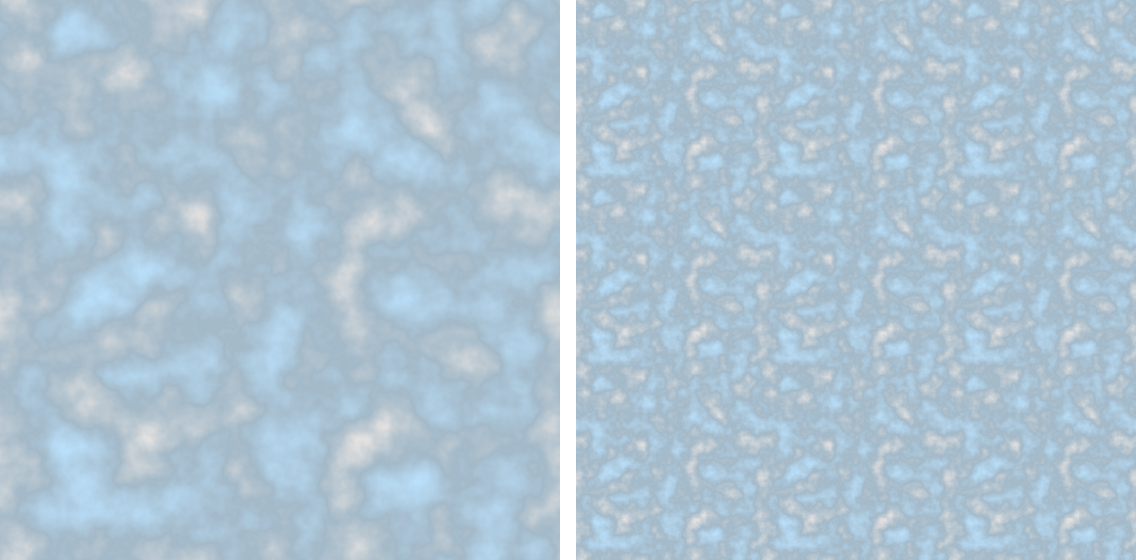
Left, the tile; right, the same tile 3 across and 3 down.
This texture is drawn by a WebGL 1 fragment shader. Its source:

```glsl
precision highp float;
// Soft tiling haze: pale blue and warm white clouds over a grey-blue base.

uniform vec2 u_resolution;

#define BASE_CELLS 8.0     // whole number of noise cells across the tile
#define OCTAVES 5
#define GAIN 0.5           // strength of each finer octave
#define NOISE_SCALE 4.0    // brings the noise to unit deviation
#define BALANCE 0.16       // shifts the haze towards blue
#define BLUE_RISE 0.30     // how fast blue builds up
#define WHITE_RISE 0.16    // how fast white builds up
#define WHITE_PEAK 0.045   // extra brightness in the white cores
#define BASE_COLOR vec3(0.640, 0.726, 0.786)
#define BLUE_COLOR vec3(0.735, 0.890, 1.000)
#define WHITE_COLOR vec3(0.950, 0.920, 0.900)

float hash(vec2 cell, float seed) {
  vec3 q = fract(vec3(cell.xyx + seed * 17.31) * vec3(0.1031, 0.1030, 0.0973));
  q += dot(q, q.yzx + 33.33);
  return fract((q.x + q.y) * q.z);
}

// Slope contribution of one lattice corner; cells wrap at the period.
float corner(vec2 cell, vec2 delta, float period, float seed) {
  float angle = 6.28319 * hash(mod(cell, period), seed);
  return dot(vec2(cos(angle), sin(angle)), delta);
}

float gradientNoise(vec2 p, float period, float seed) {
  vec2 cell = floor(p);
  vec2 f = p - cell;
  vec2 w = f * f * f * (f * (f * 6.0 - 15.0) + 10.0);
  vec2 e = vec2(1.0, 0.0);
  float low = mix(corner(cell, f, period, seed),
                  corner(cell + e.xy, f - e.xy, period, seed), w.x);
  float high = mix(corner(cell + e.yx, f - e.yx, period, seed),
                   corner(cell + e.xx, f - e.xx, period, seed), w.x);
  return mix(low, high, w.y);
}

// Layered noise; each octave is shifted to hide the shared lattice.
float haze(vec2 uv) {
  float sum = 0.0;
  float weight = 1.0;
  float cells = BASE_CELLS;
  for (int i = 0; i < OCTAVES; i++) {
    float seed = float(i) + 1.0;
    vec2 shift = seed * vec2(0.37, 0.61);
    sum += weight * gradientNoise(uv * cells + shift, cells, seed);
    weight *= GAIN;
    cells *= 2.0;
  }
  return sum;
}

void main() {
  vec2 uv = gl_FragCoord.xy / u_resolution;
  float level = haze(uv) * NOISE_SCALE + BALANCE;

  // Blue grows above the balance point, white below it.
  float blue = BLUE_RISE * max(level, 0.0);
  float depth = max(-level, 0.0);
  float white = depth * (WHITE_RISE + WHITE_PEAK * depth);

  vec3 color = mix(BASE_COLOR, BLUE_COLOR, min(blue, 1.0));
  color = mix(color, WHITE_COLOR, min(white, 1.0));
  gl_FragColor = vec4(color, 1.0);
}
```
